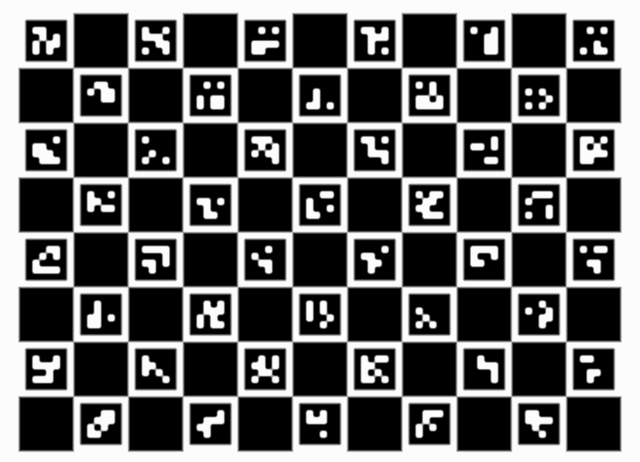
Reproduce this pattern procedurally as a Shadertoy shader.

```glsl
// Checkerboard of black squares alternating with small square markers of random 4x4 bits
#define BOARD vec2(11.0, 8.0)   // cells across and down
#define CELL 0.1185             // cell side, in canvas heights
#define BOARD_SHIFT -0.0030     // vertical shift of the board, in canvas heights
#define SQUARE 0.985            // black square side, in cells
#define MARKER 0.75             // marker side, in cells
#define MARKER_ROUND 0.025      // marker corner radius, in cells
#define BIT_DENSITY 0.47        // share of white bits
#define BIT_MELT 0.40           // how far neighbouring bits flow together, in bits
#define BIT_LEVEL 0.45          // field level of a bit outline
#define EDGE_SOFT 0.035         // half width of soft edges, in cells
#define PAPER vec3(0.99)
#define INK vec3(0.0)

float hash(vec2 p) {
    return fract(sin(dot(p, vec2(127.1, 311.7))) * 43758.5453);
}

float boxDistance(vec2 p, float halfSide, float radius) {
    vec2 d = abs(p) - halfSide + radius;
    return length(max(d, 0.0)) + min(max(d.x, d.y), 0.0) - radius;
}

float coverage(float dist, float soft) {
    return 1.0 - smoothstep(-soft, soft, dist);
}

bool onBoard(vec2 id) {
    return all(greaterThanEqual(id, vec2(0.0))) && all(lessThan(id, BOARD));
}

bool isSquare(vec2 id) {
    return mod(id.x + id.y, 2.0) < 0.5;
}

// Distance to the nearest black square, looking at the neighbouring cells
float squaresDistance(vec2 grid) {
    vec2 base = floor(grid);
    float dist = 1.0;
    for (int y = -1; y <= 1; y++)
    for (int x = -1; x <= 1; x++) {
        vec2 id = base + vec2(x, y);
        if (onBoard(id) && isSquare(id))
            dist = min(dist, boxDistance(grid - id - 0.5, 0.5 * SQUARE, 0.0));
    }
    return dist;
}

// Sum of soft unit boxes, one per set bit, so that touching bits merge
float bitField(vec2 p, vec2 id) {
    float field = 0.0;
    for (int y = 0; y < 4; y++)
    for (int x = 0; x < 4; x++) {
        vec2 bit = vec2(x, y);
        vec2 q = p - bit;
        vec2 ramp = smoothstep(-BIT_MELT, BIT_MELT, q)
                  - smoothstep(-BIT_MELT, BIT_MELT, q - 1.0);
        field += step(hash(id * 4.0 + bit + 0.5), BIT_DENSITY) * ramp.x * ramp.y;
    }
    return field;
}

void mainImage(out vec4 fragColor, in vec2 fragCoord) {
    vec2 p = (fragCoord - 0.5 * iResolution.xy) / iResolution.y;
    vec2 grid = (p - vec2(0.0, BOARD_SHIFT)) / CELL + 0.5 * BOARD;
    float soft = max(EDGE_SOFT, 0.75 / (iResolution.y * CELL));

    float ink = coverage(squaresDistance(grid), soft);

    // Marker: black frame one bit wide around its 4x4 bits
    vec2 id = floor(grid);
    if (onBoard(id) && !isSquare(id)) {
        vec2 local = grid - id - 0.5;
        float frame = coverage(boxDistance(local, 0.5 * MARKER, MARKER_ROUND), soft);
        float bits = bitField(local * 6.0 / MARKER + 2.0, id);
        float level = 10.0 * soft;
        frame *= 1.0 - smoothstep(BIT_LEVEL - level, BIT_LEVEL + level, bits);
        ink = max(ink, frame);
    }

    fragColor = vec4(mix(PAPER, INK, ink), 1.0);
}
```
